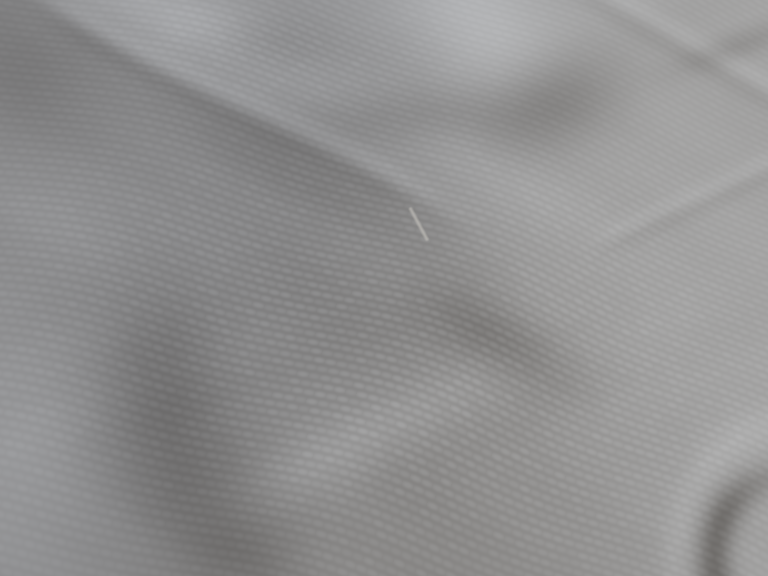
This texture is drawn by a Shadertoy shader. Its source:

```glsl
#define SHADOW vec3(0.43, 0.42, 0.41)
#define LIGHT vec3(0.68, 0.68, 0.68)
#define THREAD vec3(0.74, 0.73, 0.71)
#define COOL_TINT vec3(-0.006, 0.0, 0.011)
#define COLUMNS 48.0
#define ROWS 52.0
#define ROW_SQUEEZE 14.0
#define ROW_TILT 0.16
#define ROW_BEND 0.12
#define WEAVE_DEPTH 0.24
#define CONTRAST 1.32
#define WEAR 0.4

float hash(vec2 p) {
    p = fract(p * vec2(0.1031, 0.1137));
    p += dot(p, p.yx + 33.33);
    return fract((p.x + p.y) * p.x * 91.7);
}

// Soft elliptical light or shadow, turned by an angle
float blob(vec2 p, vec2 center, vec2 radii, float angle) {
    float c = cos(angle), s = sin(angle);
    vec2 q = mat2(c, -s, s, c) * (p - center) / radii;
    return exp(-dot(q, q));
}

// Fold edge: lit above the segment, shaded below, fading at both ends
float crease(vec2 p, vec2 a, vec2 b, float width) {
    vec2 along = normalize(b - a);
    float t = dot(p - a, along) / length(b - a);
    float d = dot(p - a, vec2(-along.y, along.x)) / width;
    float ends = smoothstep(-0.05, 0.2, t) * smoothstep(1.08, 0.8, t);
    return 2.33 * d * exp(-d * d) * ends;
}

float segment(vec2 p, vec2 a, vec2 b) {
    vec2 ab = b - a;
    return length(p - a - ab * clamp(dot(p - a, ab) / dot(ab, ab), 0.0, 1.0));
}

// Broad drape of the cloth, 0 in shadow and 1 in light
float drape(vec2 p) {
    float s = 0.49 + 0.29 * smoothstep(0.5, 1.2, p.x + 0.5 * (p.y - 0.5));

    // Lit swells
    s += 0.36 * blob(p, vec2(0.30, 0.97), vec2(0.26, 0.08), -0.40);
    s += 0.22 * blob(p, vec2(0.83, 0.96), vec2(0.16, 0.10), -0.50);
    s += 0.17 * blob(p, vec2(0.02, 0.22), vec2(0.14, 0.24), 0.0);
    s += 0.18 * blob(p, vec2(0.64, 0.25), vec2(0.28, 0.06), 0.50);
    s += 0.10 * blob(p, vec2(0.14, 0.62), vec2(0.20, 0.08), -0.45);
    s += 0.09 * blob(p, vec2(0.85, 0.70), vec2(0.16, 0.07), -0.50);

    // Hollows
    s -= 0.34 * blob(p, vec2(0.96, 0.82), vec2(0.13, 0.08), 0.45);
    s -= 0.17 * blob(p, vec2(0.72, 0.80), vec2(0.18, 0.05), 0.05);
    s -= 0.16 * blob(p, vec2(0.48, 0.92), vec2(0.14, 0.05), -0.10);
    s -= 0.28 * blob(p, vec2(0.87, 0.41), vec2(0.13, 0.055), -0.50);
    s -= 0.30 * blob(p, vec2(0.30, 0.25), vec2(0.11, 0.24), 0.15);
    s -= 0.22 * blob(p, vec2(0.42, 0.05), vec2(0.10, 0.12), 0.50);
    s -= 0.17 * blob(p, vec2(0.55, 0.69), vec2(0.26, 0.06), -0.48);
    s -= 0.18 * blob(p, vec2(0.03, 0.90), vec2(0.18, 0.14), -0.40);
    s -= 0.08 * blob(p, vec2(0.62, 0.46), vec2(0.30, 0.10), -0.30);
    s -= 0.20 * blob(p, vec2(1.28, 0.92), vec2(0.11, 0.025), 0.35);

    // Sharp folds
    vec2 bent = p + vec2(0.0, 0.012 * sin(7.0 * p.x));
    s += 0.12 * crease(bent, vec2(0.02, 1.03), vec2(0.79, 0.61), 0.024);
    s += 0.07 * crease(p, vec2(1.02, 0.565), vec2(1.42, 0.745), 0.020);
    s += 0.09 * crease(p, vec2(0.98, 1.04), vec2(1.42, 0.79), 0.022);

    // Rolled corner
    float roll = length((p - vec2(1.38, 0.03)) / vec2(0.14, 0.16)) - 1.0;
    s -= 0.55 * exp(-roll * roll * 22.0) * smoothstep(0.24, 0.10, p.y);
    s += 0.10 * exp(-pow((roll - 0.48) * 5.0, 2.0));
    return 0.57 + CONTRAST * (s - 0.575);
}

// Staggered dashes with uneven brightness, steeper toward the right
float weave(vec2 p) {
    vec2 q = p + 0.010 * vec2(sin(6.0 * p.y + 2.0 * p.x), sin(9.0 * p.x - 5.0 * p.y));
    float height = q.y + ROW_TILT * q.x + ROW_BEND * q.x * q.x;
    float v = ROWS * height + ROW_SQUEEZE * height * height;
    float row = floor(v);
    float u = COLUMNS * (q.x - 0.25 * q.y) + 0.5 * mod(row, 2.0);
    vec2 cell = vec2(fract(u), fract(v)) - 0.5;
    float stitch = 1.0 - smoothstep(0.08, 0.62, length(cell * vec2(0.72, 1.2)));
    float worn = 1.0 - WEAR * hash(vec2(floor(u), row) + 40.0);
    return stitch * worn - 0.34;
}

void mainImage(out vec4 fragColor, in vec2 fragCoord) {
    vec2 p = fragCoord / iResolution.y;

    // Weave is crisp near the middle and softens toward the far cloth
    float focus = 0.25 + 0.75 * blob(p, vec2(0.66, 0.37), vec2(0.68, 0.40), -0.30);
    focus += 0.30 * blob(p, vec2(0.48, 0.92), vec2(0.25, 0.07), -0.10);
    float shade = drape(p) + WEAVE_DEPTH * focus * weave(p);

    // Faint mottling from layered sines
    shade += 0.022 * sin(23.0 * p.x + 4.0 * sin(9.0 * p.y)) * sin(17.0 * p.y + 3.0 * p.x);
    vec3 color = mix(SHADOW, LIGHT, clamp(shade, -0.5, 1.12));
    color += COOL_TINT * smoothstep(0.8, 0.0, p.x - 0.5 * p.y);

    // Loose thread
    float strand = segment(p, vec2(0.713, 0.637), vec2(0.741, 0.585));
    color = mix(color, THREAD, 0.7 * smoothstep(0.0055, 0.0, strand));
    fragColor = vec4(color, 1.0);
}
```
